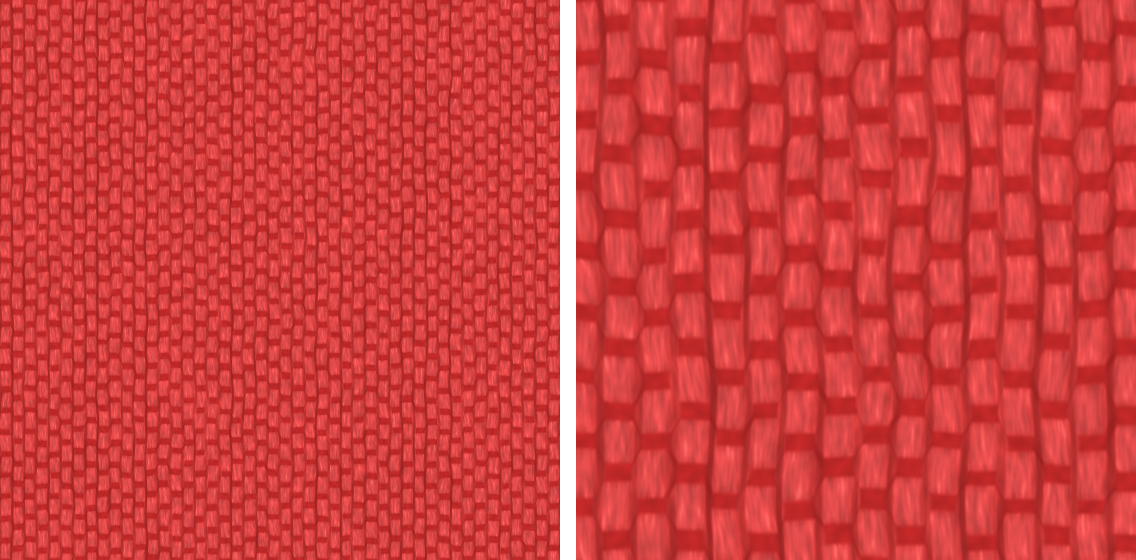
Left: the whole. Right: its middle third, enlarged.
Reproduce this texture procedurally as a WebGL 2 fragment shader.

```glsl
#version 300 es
precision highp float;

uniform vec2 u_resolution;
out vec4 fragColor;

#define COLS 46.0          // warp threads across, even so the brick offset wraps
#define ROWS 26.0          // floats along each thread
#define FLOAT_HALF 0.365   // half length of a float, in row periods
#define WIDE 0.61          // half width at the middle of a float, in columns
#define NARROW 0.38        // half width at its ends
#define SOFTNESS 0.08      // edge blur, in columns
#define WOBBLE 0.16        // drift of the threads, in columns
#define FIBRE 0.20         // contrast of the fine fibres
#define CREVICE 0.75       // strength of the dark lines between threads
#define MOTTLE 0.015       // contrast of the broad shading

const vec3 STRAND = vec3(0.885, 0.295, 0.295);
const vec3 STRAND_EDGE = vec3(0.80, 0.225, 0.22);
const vec3 WEFT = vec3(0.745, 0.155, 0.155);
const vec3 GAP = vec3(0.57, 0.125, 0.12);
const vec3 SHEEN = vec3(0.95, 0.46, 0.44);

float hash(vec2 p) {
    vec3 q = fract(p.xyx * vec3(0.1031, 0.1030, 0.0973));
    q += dot(q, q.yzx + 33.33);
    return fract((q.x + q.y) * q.z);
}

// Slope at a lattice point, wrapped to the period
float slope(vec2 cell, vec2 offset, vec2 period) {
    float angle = 6.28318 * hash(mod(cell, period) + 7.0);
    return dot(vec2(cos(angle), sin(angle)), offset);
}

// Tiling gradient noise, about -0.7 to 0.7
float noise(vec2 p, vec2 period) {
    vec2 i = floor(p), f = fract(p);
    vec2 u = f * f * f * (f * (f * 6.0 - 15.0) + 10.0);
    vec2 e = vec2(1.0, 0.0);
    float low = mix(slope(i, f, period), slope(i + e, f - e, period), u.x);
    float high = mix(slope(i + e.yx, f - e.yx, period),
                     slope(i + 1.0, f - 1.0, period), u.x);
    return mix(low, high, u.y);
}

// Dark crossing yarn seen between the floats
vec3 weftColour(vec2 thread) {
    float fibre = noise(thread * vec2(3.0, 5.0), vec2(COLS * 3.0, ROWS * 5.0));
    float side = abs(fract(thread.x) - 0.5);
    vec3 colour = WEFT * (1.0 + 0.6 * FIBRE * fibre);
    return mix(colour, GAP, 0.5 * smoothstep(0.26, 0.48, side));
}

// Lit warp float: offset is across the thread and along the float
vec3 strandColour(vec2 offset, vec2 thread, float tone) {
    vec2 grain = vec2(COLS * 5.0, ROWS * 2.0);
    vec2 p = thread * vec2(5.0, 2.0) + vec2(0.9 * (tone - 0.2) * offset.y, 0.0);
    float fibre = noise(p, grain);
    fibre += 0.6 * noise(p * 2.0 + 5.0, grain * 2.0);
    float ends = smoothstep(0.6, 1.0, abs(offset.y) / FLOAT_HALF);
    float edge = smoothstep(0.18, 0.52, abs(offset.x + 0.07));
    vec3 colour = mix(STRAND, STRAND_EDGE, max(0.6 * ends, edge));
    colour *= 1.0 + FIBRE * fibre + 0.04 * (tone - 0.5);
    float sheen = smoothstep(0.3, 0.75, fibre) * (1.0 - 0.7 * edge);
    return mix(colour, SHEEN, 0.5 * sheen);
}

void main() {
    vec2 uv = gl_FragCoord.xy / u_resolution;

    // Uneven thread paths
    vec2 drift = vec2(noise(uv * vec2(23.0, 15.0), vec2(23.0, 15.0)),
                      noise(uv * vec2(17.0, 9.0) + 3.0, vec2(17.0, 9.0)));
    vec2 thread = uv * vec2(COLS, ROWS) + WOBBLE * drift * vec2(1.5, 1.0);
    float blur = max(SOFTNESS, 0.8 * COLS / u_resolution.x);
    vec3 colour = weftColour(thread);

    // Broken lengthwise crevices, deeper beside some threads
    vec2 run = vec2(COLS, 13.0);
    float depth = 0.35 + 0.65 * hash(vec2(mod(floor(thread.x + 0.5), COLS), 3.0));
    depth += 0.8 * noise(uv * run, run);
    depth = CREVICE * clamp(depth, 0.0, 1.0);

    // Floats of this thread and of both neighbours
    for (int k = -1; k <= 1; k++) {
        float id = floor(thread.x) + float(k);
        float column = mod(id, COLS);
        float along = thread.y + 0.5 * mod(column, 2.0);
        along += 0.16 * (hash(vec2(column, 11.0)) - 0.5);
        vec2 cell = vec2(column, mod(floor(along), ROWS));
        float tone = hash(cell + 19.0);
        vec2 offset = vec2(thread.x - id - 0.5, fract(along) - 0.5);
        offset.x += 0.1 * (hash(cell + 53.0) - 0.5);

        float halfLength = FLOAT_HALF + 0.05 * (hash(cell + 71.0) - 0.5);
        float reach = abs(offset.y) / halfLength;
        float halfWidth = mix(WIDE, NARROW, min(reach * reach, 1.0));
        halfWidth += 0.08 * (tone - 0.5);
        float endGap = (abs(offset.y) - halfLength) * COLS / ROWS;
        float sideGap = abs(offset.x) - halfWidth;
        float cover = 1.0 - smoothstep(-blur, blur, max(sideGap, endGap));
        colour = mix(colour, strandColour(offset, thread, tone), cover);
    }

    // Thin shadow along the seam between threads
    float seam = abs(fract(thread.x + 0.5) - 0.5);
    seam = 1.0 - smoothstep(0.03, 0.06 + blur, seam);
    colour = mix(colour, GAP, seam * depth);

    // Broad mottling
    float mottle = noise(uv * 5.0, vec2(5.0)) + 0.6 * noise(uv * 16.0, vec2(16.0));
    colour *= 1.0 + MOTTLE * mottle;
    fragColor = vec4(clamp(colour, 0.0, 1.0), 1.0);
}
```
